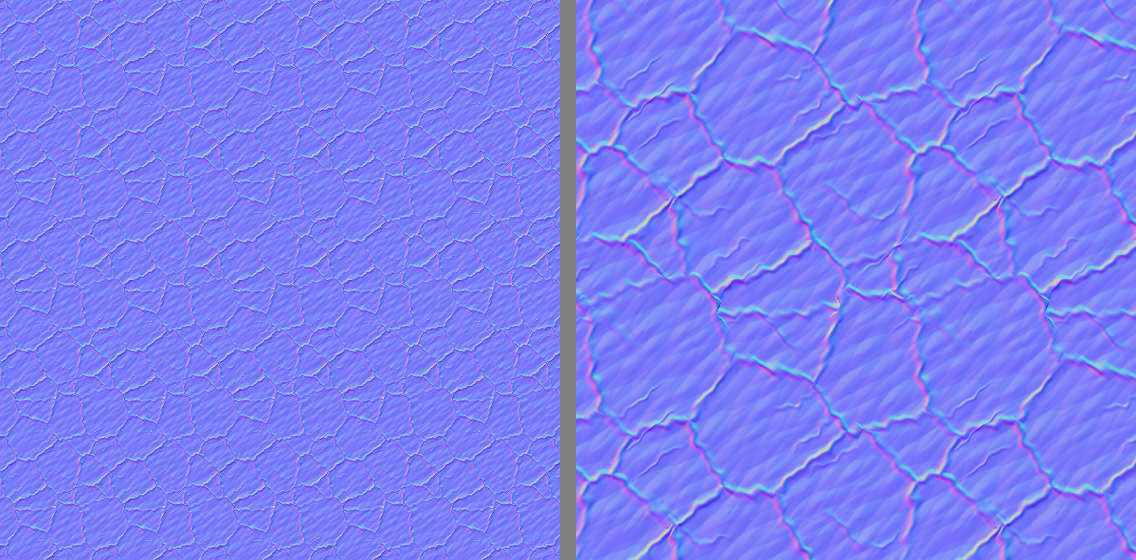
Left: the whole. Right: its middle third, enlarged.
A WebGL 1 fragment shader for this texture map:

```glsl
precision highp float;
// Tangent-space normal map of cracked stone, tiled about five times each way.
// Weighted Voronoi cells with wavy borders form the grooves; stretched cellular
// noise and faint creases roughen the faces. Height slopes become the colour.
uniform vec2 u_resolution;

const float TAU = 6.2831853;
const float REPEATS = 5.12;
const int STONES = 13;

// Stone centre in the tile (xy, y downward) and its size bias (z).
vec3 stone(int i) {
  if (i == 0) return vec3(0.285, 0.010, 0.026);
  if (i == 1) return vec3(0.640, 0.818, 0.020);
  if (i == 2) return vec3(0.535, 0.265, 0.030);
  if (i == 3) return vec3(0.720, 0.060, -0.008);
  if (i == 4) return vec3(0.000, 0.150, 0.000);
  if (i == 5) return vec3(0.827, 0.320, 0.002);
  if (i == 6) return vec3(0.230, 0.395, 0.022);
  if (i == 7) return vec3(0.330, 0.595, 0.008);
  if (i == 8) return vec3(0.645, 0.550, -0.022);
  if (i == 9) return vec3(0.827, 0.540, -0.006);
  if (i == 10) return vec3(0.940, 0.430, -0.012);
  if (i == 11) return vec3(0.930, 0.785, 0.032);
  return vec3(0.340, 0.730, 0.008);
}

vec2 hash2(vec2 cell) {
  vec2 k = vec2(dot(cell, vec2(127.1, 311.7)), dot(cell, vec2(269.5, 183.3)));
  return fract(sin(k) * 4375.85);
}

// Integer frequencies keep the wave seamless across tiles.
float wave(vec2 p, vec2 freq, float phase) {
  return sin(TAU * dot(p, freq) + phase);
}

vec2 ragged(vec2 p) {
  vec2 broad = vec2(wave(p, vec2(1.0, 3.0), 0.4), wave(p, vec2(3.0, -1.0), 2.1));
  vec2 medium = vec2(wave(p, vec2(7.0, 9.0), 1.3), wave(p, vec2(9.0, -6.0), 0.2));
  vec2 fine = vec2(wave(p, vec2(11.0, 17.0), 3.0), wave(p, vec2(18.0, -13.0), 1.0));
  return p + 0.009 * broad + 0.006 * medium + 0.0035 * fine;
}

// Distance to the border between the two closest weighted stones.
float borderDistance(vec2 p) {
  float best = 9.0;
  float second = 9.0;
  vec2 toBest = vec2(0.0);
  vec2 toSecond = vec2(1.0);
  for (int i = 0; i < STONES; i++) {
    vec3 s = stone(i);
    vec2 offset = fract(s.xy - p + 0.5) - 0.5;
    float power = dot(offset, offset) - s.z;
    if (power < best) {
      second = best;
      toSecond = toBest;
      best = power;
      toBest = offset;
    } else if (power < second) {
      second = power;
      toSecond = offset;
    }
  }
  return (second - best) / (2.0 * max(length(toSecond - toBest), 0.02));
}

// Distance to the nearest jittered point on a wrapping grid.
float cellular(vec2 q, vec2 period) {
  vec2 base = floor(q);
  float nearest = 4.0;
  for (int y = -1; y <= 1; y++) {
    for (int x = -1; x <= 1; x++) {
      vec2 cell = base + vec2(float(x), float(y));
      vec2 d = cell + hash2(mod(cell, period)) - q;
      nearest = min(nearest, dot(d, d));
    }
  }
  return sqrt(nearest);
}

float groove(float d, float width) {
  return -exp(-d * d / (width * width));
}

// Slanted wrinkles at two scales.
float grain(vec2 p) {
  float coarse = cellular(vec2(8.0 * (p.x + 2.0 * p.y), 6.0 * p.x), vec2(8.0, 6.0));
  float fine = cellular(vec2(18.0 * (p.x + p.y), 11.0 * p.x), vec2(18.0, 11.0));
  return 0.0038 * coarse + 0.0024 * fine;
}

// Short hairline creases that fade in and out.
float creases(vec2 p) {
  float line = wave(p, vec2(1.0, 3.0), 1.5 * wave(p, vec2(2.0, 1.0), 0.7));
  float fade = smoothstep(0.1, 0.8, wave(p, vec2(2.0, -1.0), 2.6));
  return 0.0016 * fade * groove(line, 0.16);
}

float height(vec2 p) {
  vec2 bent = ragged(p);
  float depth = 0.0037 + 0.0011 * wave(p, vec2(2.0, 3.0), 0.9);
  return depth * groove(borderDistance(bent), 0.0115) + grain(p) + creases(bent);
}

void main() {
  vec2 uv = gl_FragCoord.xy / u_resolution;
  vec2 p = fract(vec2(uv.x, 1.0 - uv.y) * REPEATS);

  // Downhill slope, with faces turned to the light made stronger.
  float e = 0.007;
  float h = height(p);
  vec2 slope = (h - vec2(height(p + vec2(e, 0.0)), height(p + vec2(0.0, e)))) / e;
  slope *= mix(vec2(0.65), vec2(1.0), smoothstep(-0.1, 0.1, slope));

  // Pack the normal into colour.
  vec2 n = clamp(2.0 * slope, -0.65, 0.65);
  float up = sqrt(1.0 - dot(n, n));
  gl_FragColor = vec4(vec2(0.48, 0.49) + 0.5 * n, 0.49 + 0.49 * up, 1.0);
}
```
